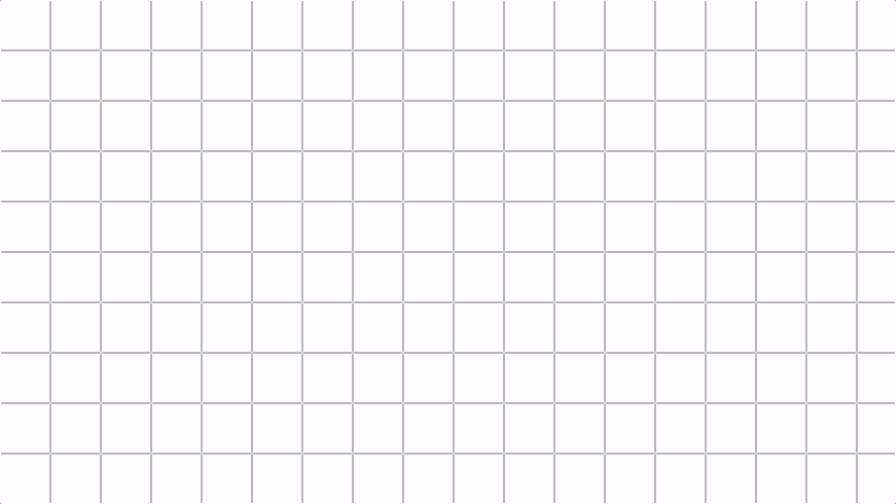
Give the GLSL for this pattern, as a Shadertoy shader.

```glsl
// Square ruled grid of thin grey lines with pale crossings on a white sheet.

const float ROWS = 10.0;            // cells over the canvas height
const float LINE_WIDTH = 0.040;     // in cells
const float CROSSING_SIZE = 0.055;  // in cells
const float CORNER_RADIUS = 0.06;   // sheet corner, in cells
const float EDGE_MARGIN = 0.02;     // blank rim of the sheet, in cells
const vec3 PAPER = vec3(1.0, 0.99, 1.0);
const vec3 LINE = vec3(0.715, 0.715, 0.72);
const vec3 CROSSING = vec3(0.83, 0.83, 0.835);
const vec3 SURROUND = vec3(0.76);

// Pixel coverage of a shape from its signed distance.
float coverage(float dist, float pixel) {
    return clamp(0.5 - dist / pixel, 0.0, 1.0);
}

float roundedBox(vec2 p, vec2 halfSize, float radius) {
    vec2 q = abs(p) - halfSize + radius;
    return length(max(q, 0.0)) + min(max(q.x, q.y), 0.0) - radius;
}

void mainImage(out vec4 fragColor, in vec2 fragCoord) {
    // One unit is one cell; columns are counted from the left edge.
    float pixel = ROWS / iResolution.y;
    vec2 p = fragCoord * pixel;
    vec2 size = iResolution.xy * pixel;

    // Distance to the nearest inner line on each axis.
    vec2 nearest = clamp(round(p), vec2(1.0), ceil(size - 0.001) - 1.0);
    vec2 d = abs(p - nearest);
    float vertical = coverage(d.x - 0.5 * LINE_WIDTH, pixel);
    float horizontal = coverage(d.y - 0.5 * LINE_WIDTH, pixel);
    float ink = max(vertical, horizontal);

    // Lines pale where they cross.
    float crossing = coverage(max(d.x, d.y) - 0.5 * CROSSING_SIZE, pixel);
    vec3 inkColor = mix(LINE, CROSSING, crossing);

    // Sheet with a narrow blank rim and slightly rounded corners.
    float sheet = roundedBox(p - 0.5 * size, 0.5 * size, CORNER_RADIUS);
    ink *= coverage(sheet + EDGE_MARGIN, pixel);
    vec3 color = mix(PAPER, inkColor, ink);
    color = mix(color, SURROUND, clamp(sheet / pixel + 0.5, 0.0, 1.0));

    fragColor = vec4(color, 1.0);
}
```
